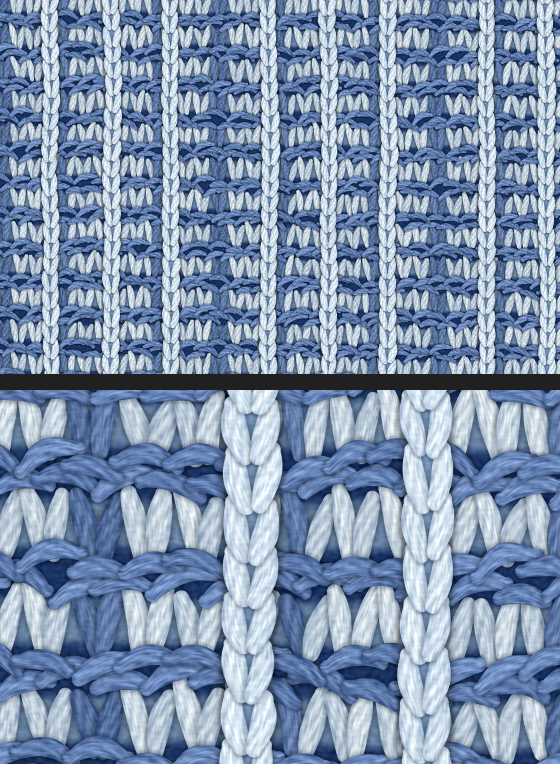
Top, the full canvas; bottom, a detail of the centre.
This texture is drawn by a Shadertoy shader. Its source:

```glsl
const vec3 NAVY = vec3(0.10, 0.20, 0.39);
const vec3 BLUE = vec3(0.50, 0.62, 0.82);
const vec3 SLATE = vec3(0.42, 0.53, 0.66);
const vec3 PALE = vec3(0.91, 0.95, 0.97);

vec2 hash2(vec2 p) {
    vec3 q = fract(p.xyx * vec3(0.1031, 0.1030, 0.0973));
    q += dot(q, q.yzx + 33.33);
    return fract((q.xx + q.yz) * q.zy);
}

float corner(vec2 cell, vec2 f, vec2 o) {
    return dot(hash2(cell + o) * 2.0 - 1.0, f - o);
}

float gradientNoise(vec2 p) {
    vec2 i = floor(p), f = p - i;
    vec2 w = f * f * f * (f * (f * 6.0 - 15.0) + 10.0);
    return mix(mix(corner(i, f, vec2(0, 0)), corner(i, f, vec2(1, 0)), w.x),
               mix(corner(i, f, vec2(0, 1)), corner(i, f, vec2(1, 1)), w.x), w.y);
}

// Lays one tapered, bowed piece of twisted yarn from a to b over col
void yarn(inout vec3 col, vec2 p, vec2 a, vec2 b, float bow, float radius,
          vec3 dark, vec3 light, float seed) {
    float len = length(b - a);
    vec2 dir = (b - a) / len;
    float along = dot(p - a, dir);
    float t = clamp(along / len, 0.0, 1.0) * 2.0 - 1.0;
    float across = dot(p - a, vec2(-dir.y, dir.x)) - bow * (1.0 - t * t);
    float r = radius * (1.0 - 0.3 * t * t);
    float dist = length(vec2(along - clamp(along, 0.0, len), across));

    // Soft shadow, rounded body, plies and fine fibres
    col *= mix(0.72, 1.0, smoothstep(r * 0.8, r * 1.5, dist));
    float body = sqrt(max(0.0, 1.0 - dist * dist / (r * r)));
    float ply = sin(across * 58.0 + along * 24.0 + seed * 6.3);
    float fibre = gradientNoise(vec2(along * 7.0 + across * 9.0, across * 45.0) + seed * 91.0);
    float shade = 0.16 + 0.64 * body + 0.13 * ply + 0.45 * fibre + 0.22 * (seed - 0.5);
    float soft = 17.07 / iResolution.x * 1.3;
    col = mix(col, mix(dark, light, clamp(shade, 0.0, 1.1)), smoothstep(r, r - soft, dist));
}

void mainImage(out vec4 fragColor, in vec2 fragCoord) {
    // One unit is one stripe of the knit, with a slight sag and wobble
    vec2 p = fragCoord / iResolution.x * 17.07;
    p += 0.16 * vec2(gradientNoise(p * 0.4 + 7.0), gradientNoise(p * 0.45 + 31.0));
    p += 0.035 * vec2(gradientNoise(p * 2.2), gradientNoise(p * 2.2 + 50.0));
    p += vec2(-3.376, 0.013 * p.x - 0.84);

    const float period = 6.64;
    const float leg = period / 26.0;
    float row = floor(p.y), bar = round(p.y);
    vec3 col = mix(NAVY, SLATE, smoothstep(0.2, 0.35, abs(p.y - bar)));

    // Upright stitch legs between the bars, some columns in blue
    for (int i = -1; i <= 1; i++) {
        float n = floor(p.x / leg) + float(i);
        vec2 h = hash2(vec2(n, row) + 200.0);
        vec2 c = vec2((n + 0.5) * leg, row + 0.5) + (h - 0.5) * vec2(0.06, 0.1);
        float u = abs(mod((n + 0.5) * leg + period * 0.5, period) - period * 0.5);
        bool blue = u > 3.1 || abs(u - 1.41) < 0.16;
        float side = mod(n, 2.0) * 2.0 - 1.0;
        vec2 lean = vec2(side * (0.04 + 0.05 * h.x), 0.27 + 0.06 * h.y);
        yarn(col, p, c - lean, c + lean, 0.02 * side, 0.125,
             blue ? NAVY : SLATE, blue ? BLUE * 0.88 : PALE * 0.97, h.y);
    }

    // Blue bars: two courses of overlapping bumps
    for (int k = 0; k < 2; k++) {
        for (int i = -1; i <= 1; i++) {
            float shift = 0.5 * float(k);
            float n = round(p.x / (2.0 * leg) - shift) + float(i);
            vec2 h = hash2(vec2(n + 300.0 * float(k), bar) + 400.0);
            vec2 c = vec2((n + shift) * 2.0 * leg, bar - 0.15 + 0.22 * float(k));
            c += (h - 0.5) * vec2(0.14, 0.13);
            vec2 reach = vec2(0.24 + 0.07 * h.y, (h.x - 0.45) * 0.22);
            yarn(col, p, c - reach, c + reach, 0.05 + 0.08 * h.y, 0.115, NAVY, BLUE, h.x);
        }
    }

    // Three raised chains per repeat, each a stack of V stitches
    float u = mod(p.x + period * 0.5, period) - period * 0.5;
    float x = u - 1.82 * clamp(round(u / 1.82), -1.0, 1.0);
    float chainId = round((p.x - x) * 10.0);
    col *= mix(0.7, 1.0, smoothstep(0.2, 0.36, abs(x)));
    col = mix(col, SLATE * 1.2, smoothstep(0.23, 0.17, abs(x)));
    for (int k = -1; k <= 1; k++) {
        float n = round(p.y * 2.0) + float(k);
        for (float side = -1.0; side < 2.0; side += 2.0) {
            vec2 h = hash2(vec2(chainId + side, n) + 600.0);
            vec2 c = vec2(0.0, n * 0.5) + (h - 0.5) * vec2(0.03, 0.06);
            yarn(col, vec2(x, p.y), c + vec2(side * 0.06, -0.27), c + vec2(side * 0.17, 0.25),
                 -0.03 * side, 0.128, SLATE * 1.12, PALE * 1.03, 0.35 + 0.5 * h.x);
        }
    }

    // Stray fuzz
    col += 0.09 * gradientNoise(p * 17.0) + 0.05 * gradientNoise(p * vec2(9.0, 34.0));
    fragColor = vec4(clamp(col, 0.0, 1.0), 1.0);
}
```
